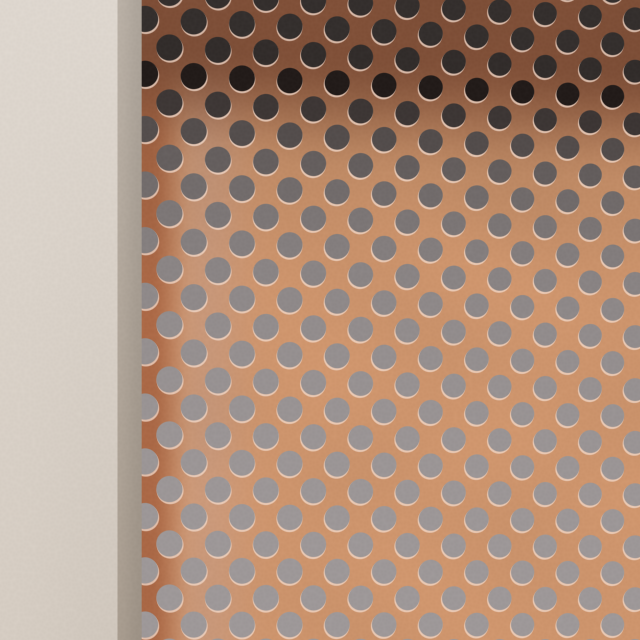
A Shadertoy shader for this texture:

```glsl
// Perforated copper sheet with staggered round holes beside a pale wall and its shaded edge.

const float WALL_END = 0.1836;     // right side of the pale wall
const float SHEET_START = 0.2214;  // left side of the copper sheet
const float FIRST_COLUMN = 0.2266;
const float COLUMN_STEP = 0.0382;
const float COLUMN_SHRINK = 0.0000828;
const float FIRST_ROW = 0.0241;

vec2 hash2(vec2 p) {
    p = vec2(dot(p, vec2(127.1, 311.7)), dot(p, vec2(269.5, 183.3)));
    return fract(sin(p) * 43758.5);
}

// Distance to the nearest scattered point
float cellular(vec2 p) {
    vec2 cell = floor(p);
    float nearest = 2.0;
    for (int j = -1; j <= 1; j++)
        for (int i = -1; i <= 1; i++) {
            vec2 c = cell + vec2(i, j);
            nearest = min(nearest, length(c + hash2(c) - p));
        }
    return nearest;
}

float disc(vec2 p, vec2 center, float radius, float soft) {
    return 1.0 - smoothstep(-soft, soft, length(p - center) - radius);
}

// Column number at x; columns draw closer together to the right
float columnAt(float x) {
    float root = COLUMN_STEP * COLUMN_STEP - 4.0 * COLUMN_SHRINK * (x - FIRST_COLUMN);
    return (COLUMN_STEP - sqrt(max(root, 0.0))) / (2.0 * COLUMN_SHRINK);
}

// Center of the hole in a column that lies nearest to height y
vec2 holeCenter(float column, float y) {
    float rowStep = 0.0858 - 0.000176 * column;
    float stagger = 0.5 * mod(column, 2.0);
    float row = round((y - FIRST_ROW) / rowStep - stagger) + stagger;
    float x = FIRST_COLUMN + column * (COLUMN_STEP - COLUMN_SHRINK * column);
    return vec2(x, FIRST_ROW + row * rowStep - 0.0026 * sin(row * 0.449));
}

// Height along the shading, which tilts down to the right
float shadeHeight(vec2 p) {
    return p.y + 0.05 * (p.x - 0.3);
}

vec3 holeColor(vec2 center) {
    const vec3 LIT = vec3(0.622, 0.600, 0.602);
    const vec3 SHADOW = vec3(0.135, 0.108, 0.100);
    const vec3 UPPER = vec3(0.205, 0.185, 0.178);
    float h = shadeHeight(center);
    vec3 color = mix(LIT, SHADOW, exp(-max(0.88 - h, 0.0) / 0.165));
    return mix(color, UPPER, smoothstep(0.885, 0.935, h));
}

vec3 copperColor(vec2 p) {
    const vec3 COPPER = vec3(0.805, 0.582, 0.425);
    const vec3 DARK = vec3(0.485, 0.300, 0.210);
    const vec3 EDGE = vec3(0.670, 0.410, 0.275);
    const vec3 SHEEN = vec3(0.775, 0.600, 0.500);
    float h = shadeHeight(p);
    float sheen = exp(-pow((p.x - 0.325) / 0.055, 2.0));
    vec3 color = mix(COPPER, SHEEN, 0.65 * sheen);
    color = mix(color, EDGE, 1.0 - smoothstep(0.235, 0.300, p.x));
    color *= mix(1.0, 0.93, smoothstep(0.55, 0.78, h));
    color = mix(color, DARK, 0.95 * smoothstep(0.74, 0.93, h));
    float mottle = sin(p.x * 19.0 + 2.0 * sin(p.y * 11.0)) + sin(p.y * 23.0 + p.x * 9.0);
    return color * (1.0 + 0.008 * mottle);
}

vec3 sheetColor(vec2 p, float soft) {
    const vec3 RIM = vec3(0.890, 0.800, 0.745);
    vec3 color = copperColor(p);
    float firstColumn = floor(columnAt(p.x));
    for (int i = 0; i < 2; i++) {
        vec2 center = holeCenter(firstColumn + float(i), p.y);
        float radius = mix(0.0205, 0.0178, smoothstep(0.2, 1.0, center.x));
        // The rim is a pale disc peeking out below the hole
        float lean = mix(0.0012, -0.0012, smoothstep(0.25, 0.55, center.x));
        float rim = disc(p, center + vec2(lean, -0.0028), radius + 0.0004, soft);
        vec3 rimColor = mix(RIM, copperColor(p) * 1.25, 0.2);
        color = mix(color, rimColor, rim);
        color = mix(color, holeColor(center), disc(p, center, radius, soft));
    }
    return color;
}

vec3 wallColor(vec2 p) {
    vec3 color = mix(vec3(0.835, 0.800, 0.760), vec3(0.870, 0.842, 0.810), p.y);
    return color - 0.02 * smoothstep(0.0, WALL_END, p.x) * (1.0 - p.y);
}

vec3 wallEdgeColor(vec2 p) {
    vec3 color = mix(vec3(0.640, 0.595, 0.545), vec3(0.705, 0.670, 0.630), p.y);
    return color * mix(1.03, 0.96, smoothstep(WALL_END, SHEET_START, p.x));
}

void mainImage(out vec4 fragColor, in vec2 fragCoord) {
    vec2 p = fragCoord / iResolution.xy;
    float soft = max(0.0013, 0.75 / iResolution.y);

    // Wall, its shaded edge, then the sheet
    vec3 color = mix(wallColor(p), wallEdgeColor(p), smoothstep(-soft, soft, p.x - WALL_END));
    color = mix(color, sheetColor(p, soft), smoothstep(-soft, soft, p.x - SHEET_START));

    // Fine surface grain
    color += 0.016 * (cellular(p * 170.0) - 0.5);
    fragColor = vec4(clamp(color, 0.0, 1.0), 1.0);
}
```
